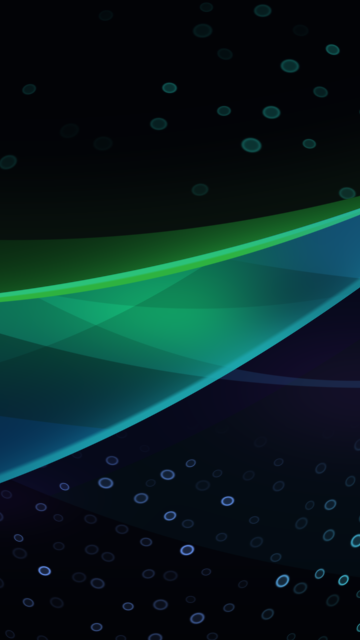
Write a WebGL 1 fragment shader that draws this background.

```glsl
precision highp float;
// Glowing green and teal ribbons sweeping over a dark field of scattered ring lights.
uniform vec2 u_resolution;

float hash(vec2 p) {
  return fract(sin(dot(p, vec2(127.1, 311.7))) * 43758.5);
}

// Height below the parabola c + a x + b x^2; y runs down from the top.
float arc(vec2 p, float c, float a, float b) {
  return p.y - (c + p.x * (a + b * p.x));
}

// Smooth mask, 1 below an arc and 0 above it.
float below(float d) {
  float pixel = 1.0 / u_resolution.y;
  return smoothstep(-pixel, pixel, d);
}

float blob(vec2 p, vec2 centre, vec2 size) {
  vec2 d = (p - centre) / size;
  return exp(-dot(d, d));
}

// Jittered grid of tilted ellipses: x = rim, y = fill, z = random brightness.
vec3 ellipses(vec2 q, float cell, float radius, float tilt, float seed) {
  vec2 g = mat2(0.94, 0.34, -0.34, 0.94) * q / cell;
  vec2 id = floor(g);
  float blur = 1.5 / (u_resolution.x * radius);
  vec3 best = vec3(0.0);
  for (int j = -1; j <= 1; j++) {
    for (int i = -1; i <= 1; i++) {
      vec2 n = id + vec2(float(i), float(j));
      vec2 jitter = vec2(hash(n + seed), hash(n + seed + 17.3));
      vec2 d = (g - n - 0.2 - 0.6 * jitter) * cell;
      d = mat2(0.94, -0.34, 0.34, 0.94) * d;
      float angle = tilt + 0.4 * (jitter.x - 0.5);
      float c = cos(angle), s = sin(angle);
      d = vec2(c * d.x + s * d.y, c * d.y - s * d.x);
      float r = length(d / vec2(1.0, 0.72)) / (radius * (0.75 + 0.4 * jitter.y));
      float fill = 1.0 - smoothstep(1.0 - blur, 1.0 + blur, r);
      float rim = exp(-pow((r - 0.88) / 0.2, 2.0));
      float light = hash(n + seed + 41.7);
      if (rim + fill > best.x + best.y) best = vec3(rim, fill, light);
    }
  }
  return best;
}

void main() {
  vec2 uv = gl_FragCoord.xy / u_resolution;
  vec2 p = vec2(uv.x, 1.0 - uv.y);
  vec2 q = gl_FragCoord.xy / u_resolution.x;

  // Main outlines and the thin veils between them
  float haze = arc(p, 0.375, 0.005, -0.074);
  float ribbon = arc(p, 0.458, -0.0725, -0.06);
  float rim = arc(p, 0.755, -0.21, -0.096);
  float rise = below(arc(p, 0.566, -0.174, -0.163));
  float fallHigh = below(arc(p, 0.432, 0.33, -0.167));
  float fallLow = below(arc(p, 0.521, 0.165, -0.08));
  float crest = below(arc(p, 0.443, 0.143, -0.13));
  float corner = below(arc(p, 0.315, 0.18, -0.06));
  float base = below(arc(p, 0.65, 0.08, -0.04));

  // Night sky with a faint green glow
  vec3 col = vec3(0.006, 0.010, 0.025);
  col += vec3(0.025, 0.055, 0.025) * exp(-pow((haze - 0.01) / 0.1, 2.0));

  // Green haze over the ribbon
  vec3 green = mix(vec3(0.035, 0.12, 0.06), vec3(0.09, 0.40, 0.15), exp(min(ribbon, 0.0) * 17.0));
  green *= 0.8 + 0.3 * blob(p, vec2(0.65, 0.38), vec2(0.4, 0.2));
  col = mix(col, green, below(haze));

  // Sheet between the ribbon and the lower rim
  vec3 sheet = mix(vec3(0.05, 0.44, 0.34), vec3(0.04, 0.22, 0.36), smoothstep(0.47, 0.70, p.y));
  sheet = mix(sheet, vec3(0.06, 0.27, 0.38), smoothstep(0.5, 0.95, p.x));
  sheet += vec3(0.02, 0.20, 0.06) * blob(p, vec2(0.48, 0.49), vec2(0.32, 0.09));
  sheet *= mix(1.08, 0.92, rise) * mix(0.92, 1.04, crest);
  sheet *= mix(1.0, 0.87, fallHigh) * mix(1.0, 0.68, fallLow);
  sheet += vec3(0.02, 0.08, 0.12) * (1.0 - corner) * smoothstep(0.5, 1.0, p.x);
  sheet *= 1.0 - 0.3 * blob(p, vec2(0.88, 0.48), vec2(0.2, 0.06));
  sheet += vec3(0.0, 0.03, 0.09) * base;
  float span = 0.45 + 0.55 * blob(p, vec2(0.45, p.y), vec2(0.42, 1.0));
  sheet += vec3(0.04, 0.28, 0.28) * span * exp(min(rim, 0.0) * 24.0);
  float line = smoothstep(-0.019, -0.009, rim);
  sheet = mix(sheet, vec3(0.12, 0.66, 0.70), line * span * 0.85);
  col = mix(col, sheet, below(ribbon));

  // Dark ground with a purple glow and overlapping veils
  float slope = below(arc(p, 0.80, -0.17, -0.10));
  float floorEdge = below(arc(p, 0.742, 0.25, -0.09));
  vec3 ground = mix(vec3(0.022, 0.035, 0.10), vec3(0.014, 0.045, 0.075), slope);
  ground = mix(ground, vec3(0.010, 0.012, 0.035), floorEdge * 0.9);
  ground += vec3(0.06, 0.015, 0.08) * blob(p, vec2(1.0, 0.61), vec2(0.35, 0.10));
  ground += vec3(0.03, 0.01, 0.06) * blob(p, vec2(0.0, 0.78), vec2(0.2, 0.05));
  ground += vec3(0.03, 0.09, 0.13) * fallHigh * (1.0 - fallLow);
  ground *= 1.0 - 0.35 * smoothstep(0.85, 1.0, p.y);
  col = mix(col, ground, below(rim));

  // Bright two-tone ribbon
  float width = 0.014 + 0.026 * p.x * (1.0 - p.x) - 0.004 * p.x;
  vec3 bright = mix(vec3(0.17, 0.76, 0.48), vec3(0.18, 0.70, 0.25), smoothstep(0.35, 0.6, ribbon / width));
  bright = mix(bright, vec3(0.15, 0.68, 0.60), smoothstep(0.6, 1.0, p.x) * 0.75);
  col = mix(col, bright, below(ribbon) * (1.0 - below(ribbon - width)));

  // Soft teal discs above
  vec3 disc = ellipses(q, 0.13, 0.024, 0.3 - 0.6 * p.x, 3.0);
  float high = (1.0 - below(haze)) * smoothstep(0.0, 0.25, p.y + 0.2 * p.x);
  float glow = smoothstep(0.45, 1.0, disc.z) * high;
  col += vec3(0.04, 0.24, 0.22) * glow * (0.5 * disc.x + 0.8 * disc.y);

  // Sharp rings below, bluer on the left and cyan on the right
  vec3 ring = ellipses(q, 0.088, 0.0175, mix(-0.45, 0.8, p.x), 8.0);
  float low = below(rim) * smoothstep(0.66, 0.80, p.y);
  float power = (0.12 + 0.9 * pow(ring.z, 3.0)) * low;
  vec3 tint = mix(vec3(0.32, 0.46, 0.75), vec3(0.22, 0.75, 0.78), smoothstep(0.5, 1.0, p.x * p.y));
  col += tint * power * (0.85 * ring.x + 0.3 * ring.y);

  gl_FragColor = vec4(col, 1.0);
}
```
